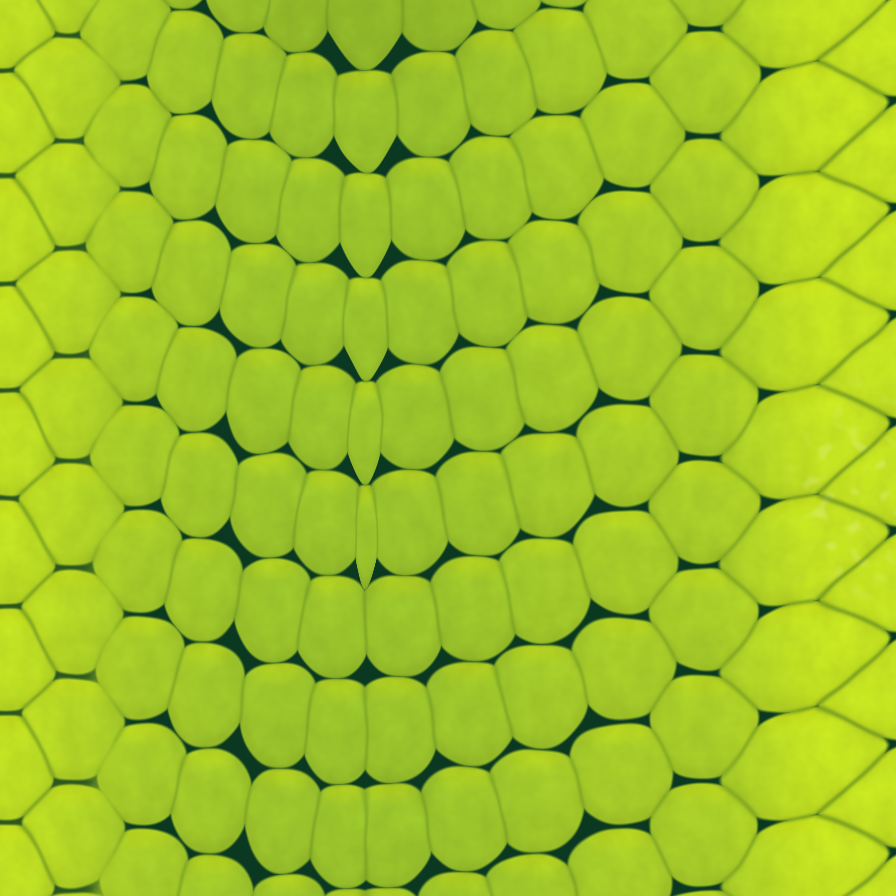
Write a Shadertoy shader that draws this texture.

```glsl
// Overlapping green scales hung in sagging arcs, with pointed leaves at the right.
// Each column repeats rounded cells vertically; the two nearest cells give
// the thin seams, and points outside every cell become the dark gaps.

// Column centre x, height of one cell centre, half width.
const vec3 COLUMNS[14] = vec3[14](
    vec3(0.007, 0.503, 0.055), vec3(0.078, 0.544, 0.055),
    vec3(0.151, 0.492, 0.048), vec3(0.220, 0.577, 0.044),
    vec3(0.297, 0.553, 0.043), vec3(0.360, 0.533, 0.042),
    vec3(0.408, 0.516, 0.020), vec3(0.460, 0.534, 0.047),
    vec3(0.538, 0.555, 0.050), vec3(0.611, 0.578, 0.053),
    vec3(0.700, 0.492, 0.056), vec3(0.786, 0.548, 0.058),
    vec3(0.898, 0.508, 0.090), vec3(1.035, 0.596, 0.117));
const float AXIS = 0.408;

vec2 gradientAt(vec2 cell) {
    float h = fract(sin(dot(cell, vec2(127.1, 311.7))) * 43758.5);
    return vec2(cos(6.2832 * h), sin(6.2832 * h));
}

float gradientNoise(vec2 p) {
    vec2 i = floor(p), f = fract(p);
    vec2 u = f * f * f * (f * (f * 6.0 - 15.0) + 10.0);
    float a = dot(gradientAt(i), f);
    float b = dot(gradientAt(i + vec2(1, 0)), f - vec2(1, 0));
    float c = dot(gradientAt(i + vec2(0, 1)), f - vec2(0, 1));
    float d = dot(gradientAt(i + vec2(1, 1)), f - vec2(1, 1));
    return mix(mix(a, b, u.x), mix(c, d, u.x), u.y);
}

// Returns nearest and second nearest cell radius, then the local position.
vec4 nearestScales(vec2 p) {
    vec4 best = vec4(9.0, 9.0, 0.0, 0.0);
    for (int k = 0; k < 14; k++) {
        vec3 column = COLUMNS[k];
        float side = column.x - AXIS;
        float pitch = min(0.116 + 0.0103 * abs(side), 0.1198);
        float drift = 0.065 * sign(side) * max(0.0, 1.0 - abs(side) / 0.39);
        bool leaf = k > 11;
        bool middle = k == 6;
        float tilt = leaf ? 0.2 * (p.x - column.x) : 0.0;
        float row = floor((p.y - column.y - tilt) / pitch);
        float halfHeight = leaf ? 0.0595 : (abs(side) > 0.25 ? 0.0548 : 0.056);

        for (int j = 0; j < 2; j++) {
            float centreY = column.y + (row + float(j)) * pitch;
            if (middle && centreY < 0.33) continue;
            float centreX = column.x + drift * (centreY - 0.5);
            float halfWidth = middle ? 0.048 - 0.054 * (1.0 - centreY) : column.z;
            vec2 local = vec2(p.x - centreX, p.y - tilt - centreY);
            local.y /= halfHeight;
            float taper = middle ? 0.5 : (leaf ? 0.0 : 0.1);
            local.x /= halfWidth * max(0.3, 1.0 + taper * local.y);
            // Leaves are rounded where they meet the scales, pointed elsewhere
            bool pointed = k == 12 ? local.x > 0.0 : local.x < 0.0;
            float power = leaf ? (pointed ? 1.5 : 1.9) : (local.y < 0.0 ? 2.15 : 2.3);
            vec2 bulge = pow(abs(local) + 1e-5, vec2(power));
            float radius = pow(bulge.x + bulge.y, 1.0 / power);
            if (radius < best.x) best = vec4(radius, best.x, local);
            else best.y = min(best.y, radius);
        }
    }
    return best;
}

void mainImage(out vec4 fragColor, in vec2 fragCoord) {
    vec2 p = fragCoord / iResolution.xy;
    vec2 wobble = vec2(gradientNoise(p * 19.0), gradientNoise(p * 19.0 + 37.0));
    vec4 scale = nearestScales(p + 0.004 * wobble);
    vec2 local = scale.zw;

    // Deep green along the axis, yellower towards both sides
    vec3 color = mix(vec3(0.605, 0.765, 0.17), vec3(0.655, 0.80, 0.16),
                     smoothstep(0.05, 0.32, abs(p.x - AXIS)));
    float flank = max(smoothstep(0.78, 0.93, p.x), 0.8 * smoothstep(0.16, 0.0, p.x));
    color = mix(color, vec3(0.77, 0.89, 0.13), flank);
    color *= 1.0 - 0.07 * smoothstep(0.85, 1.0, p.y) * smoothstep(0.25, 0.0, abs(p.x - AXIS));

    // Rounded shading, lit crest and mottling
    color *= 1.0 + 0.02 * local.y - 0.04 * smoothstep(0.7, 1.0, scale.x);
    float crest = smoothstep(0.5, 0.95, local.y) * smoothstep(0.9, 0.2, abs(local.x));
    color = mix(color, vec3(0.78, 0.87, 0.09), 0.45 * crest);
    color *= 1.0 + 0.05 * gradientNoise(p * vec2(45.0, 30.0)) + 0.02 * gradientNoise(p * 110.0);

    // Pale sheen on the leaves
    float sheen = smoothstep(0.1, 0.5, gradientNoise(p * 55.0))
                * smoothstep(0.86, 0.93, p.x) * exp(-pow((p.y - 0.45) / 0.1, 2.0));
    color = mix(color, vec3(0.9, 0.95, 0.6), 0.4 * sheen);

    // Thin seams and dark gaps, softened along a vertical strip
    float strip = 1.0 - 0.75 * exp(-pow((p.x - 0.118) / 0.014, 2.0));
    float seamDistance = (scale.y - scale.x) / 40.0;
    float seam = exp(-pow(seamDistance / 0.0022, 2.0));
    float seamStrength = mix(0.38, 0.62, flank);
    color = mix(color, vec3(0.38, 0.54, 0.12), seam * seamStrength * strip);
    float gap = smoothstep(1.01, 1.085, scale.x);
    float gapStrength = mix(0.75, 1.0, smoothstep(0.11, 0.15, p.x));
    color = mix(color, vec3(0.04, 0.22, 0.13), gap * gapStrength * strip);

    fragColor = vec4(clamp(color, 0.0, 1.0), 1.0);
}
```
